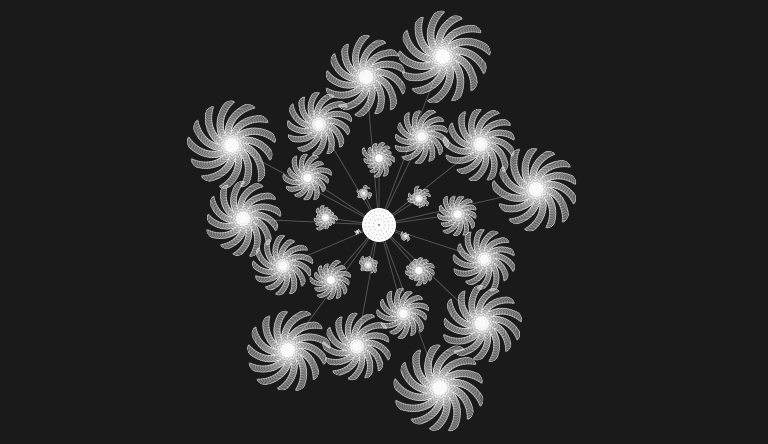
Write a Shadertoy shader that draws this background.

```glsl
// Pale pinwheel flowers on a golden-angle spiral, tied by thin spokes to a white hub.

const float TAU = 6.2831853;
const float CANVAS_HEIGHT = 446.0;      // design units per canvas height
const vec2 HUB_CENTER = vec2(-5.0, 3.0 - 6.0);
const float HUB_RADIUS = 17.0;
const int FLOWER_COUNT = 27;
const float ARM_COUNT = 13.0;
const float FIRST_ANGLE = 1.0332;
const float STEP_ANGLE = 2.42339;       // close to the golden angle
const vec3 BACKGROUND = vec3(0.10);
const vec3 CHALK = vec3(0.98);

float hash(vec2 p) {
    return fract(sin(dot(p, vec2(127.1, 311.7))) * 43758.545);
}

// Soft coverage of a signed distance.
float fill(float dist, float px) {
    return 1.0 - smoothstep(-0.5 * px, 0.5 * px, dist);
}

// Lays one layer of light over another.
float over(float light, float layer) {
    return light + layer * (1.0 - light);
}

float segmentDistance(vec2 p, vec2 end) {
    float t = clamp(dot(p, end) / dot(end, end), 0.0, 1.0);
    return length(p - end * t);
}

float flowerSize(float index) {
    return 1.5 + 2.6 * index - 0.028 * index * index;
}

vec2 flowerCenter(float index) {
    float angle = FIRST_ANGLE + STEP_ANGLE * index;
    return (16.4 + 6.33 * index) * vec2(cos(angle), sin(angle));
}

// Clockwise curved arms with bright rims and cross hatching.
float flower(vec2 p, float size, float turn, float seed, float px) {
    float radius = length(p);
    if (radius > size + 2.0 * px) return 0.0;

    float bend = (0.8 + 0.007 * size) / size;
    float phase = (atan(p.y, p.x) + bend * radius - turn) * ARM_COUNT / TAU;
    float nearest = floor(phase + 0.5);
    float arm = mod(nearest, ARM_COUNT);
    float slope = sqrt(1.0 + bend * bend * radius * radius);
    float across = (phase - nearest) * TAU / ARM_COUNT * radius / slope;

    // Small flowers have more uneven arms.
    float uneven = mix(0.55, 0.10, smoothstep(5.0, 35.0, size));
    float reach = size * (1.0 - uneven * hash(vec2(arm, seed)));
    float halfWidth = 1.4 + 0.05 * size;
    float past = max(radius - reach + halfWidth, 0.0) * slope;
    float dist = length(vec2(across, past)) - halfWidth;

    float rim = 1.0 - smoothstep(0.0, px, abs(dist + 0.7));
    float hatch = 0.5 + 0.5 * cos(TAU * (radius * slope + abs(across)) / 3.6);
    float body = 0.27 + 0.22 * rim + 0.18 * hatch;
    float glow = 1.1 * exp(-radius / (0.24 * size));
    float core = fill(radius - 0.13 * size, 2.0 * px);
    return max(core, fill(dist, px) * min(body + glow, 1.0));
}

// White disc with rings of faint dots and a dark middle.
float hub(vec2 p, float px) {
    float radius = length(p);
    float ring = floor(radius / 4.0);
    float count = 5.0 + 6.0 * ring;
    float around = fract(atan(p.y, p.x) / TAU * count + 0.5) - 0.5;
    vec2 cell = vec2(around * TAU * radius / count, radius - 4.0 * ring - 2.0);
    float dots = fill(length(cell) - 0.6, px) * step(1.0, ring);
    float middle = fill(radius - 0.9, px);
    return 1.0 - 0.22 * dots - 0.6 * middle;
}

void mainImage(out vec4 fragColor, in vec2 fragCoord) {
    float px = CANVAS_HEIGHT / iResolution.y;
    vec2 p = (fragCoord - 0.5 * iResolution.xy) * px - HUB_CENTER;
    float light = 0.0;

    // Spokes and flowers
    for (int i = 0; i < FLOWER_COUNT; i++) {
        float index = float(i);
        vec2 center = flowerCenter(index);
        float spoke = fill(segmentDistance(p, center) - 0.45, 1.3 * px);
        light = over(light, 0.28 * spoke);
        float turn = FIRST_ANGLE + STEP_ANGLE * index;
        float bloom = flower(p - center, flowerSize(index), turn, index, px);
        light = over(light, bloom);
    }

    // Hub
    light = mix(light, hub(p, px), fill(length(p) - HUB_RADIUS, px));
    fragColor = vec4(mix(BACKGROUND, CHALK, light), 1.0);
}
```
